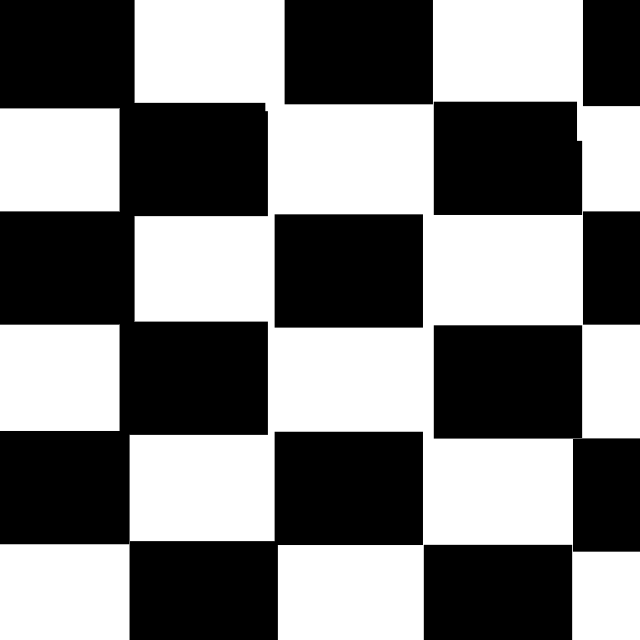
This pattern is drawn by a WebGL 1 fragment shader. Its source:

```glsl
precision highp float;
// Black and white checkerboard of loosely laid, slightly slipped rectangles.

uniform vec2 u_resolution;

const float ROWS = 6.0;
const float COLUMNS = 5.0;
const vec2 FIRST_CENTER = vec2(0.0885, 0.0781);
const vec2 PITCH = vec2(0.2331, 0.1715);
const vec2 HALF_TILE = vec2(0.1159, 0.0885);
const vec3 BLACK = vec3(0.0);
const vec3 WHITE = vec3(1.0);

// Antialiased coverage of an axis-aligned box centred on zero.
float boxCoverage(vec2 p, vec2 halfSize, vec2 pixel) {
  vec2 inside = clamp((halfSize - abs(p)) / pixel + 0.5, 0.0, 1.0);
  return inside.x * inside.y;
}

// Sideways slip: columns shift partway down, the second one the other way.
float slipX(float column, float row) {
  float second = 1.0 - step(0.5, abs(column - 1.0));
  float middle = 1.0 - step(0.5, abs(column - 2.0));
  float late = step(mix(3.5, 1.5, middle), row);
  float start = mix(0.0059, -0.0189, second);
  float travel = mix(0.0078, 0.0156, step(0.5, column));
  return start + travel * late * mix(-1.0, 1.0, second);
}

// Vertical slip: upper and lower rows tilt apart, alternate rows bow.
float slipY(float column, float row) {
  float side = sign(row - 2.0);
  float tilt = 0.0019 * side + 0.001 * side * side;
  float bow = 0.0023 * cos(1.5708 * row);
  return 0.0013 * side + tilt * (column - 2.0) + bow * (abs(column - 2.0) - 1.0);
}

// Tile with a chipped upper right corner in the second row.
float tileCoverage(vec2 p, float column, float row, vec2 pixel) {
  float tile = boxCoverage(p, HALF_TILE, pixel);
  if (abs(row - 1.0) < 0.5) {
    vec2 chip = vec2(0.002 * (1.0 + column), 0.0241 * column - 0.0111);
    vec2 corner = vec2(HALF_TILE.x, -HALF_TILE.y);
    tile *= 1.0 - boxCoverage(p - corner, chip, pixel);
  }
  return tile;
}

void main() {
  vec2 pixel = 1.0 / u_resolution;
  vec2 p = gl_FragCoord.xy * pixel;
  p.y = 1.0 - p.y; // rows count from the top

  float ink = 0.0;
  for (float row = 0.0; row < ROWS; row++) {
    for (float column = 0.0; column < COLUMNS; column++) {
      if (mod(row + column, 2.0) < 0.5) {
        vec2 slip = vec2(slipX(column, row), slipY(column, row));
        vec2 center = FIRST_CENTER + PITCH * vec2(column, row) + slip;
        ink = max(ink, tileCoverage(p - center, column, row, pixel));
      }
    }
  }
  gl_FragColor = vec4(mix(WHITE, BLACK, ink), 1.0);
}
```
